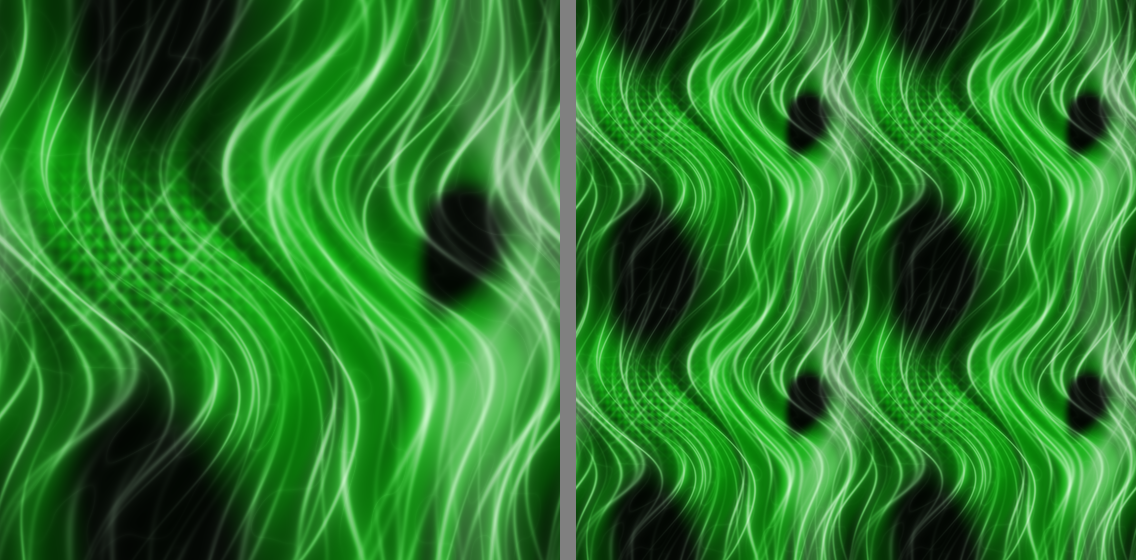
Left, the tile; right, the same tile 2 across and 2 down.
Give the GLSL for this background, as a WebGL 1 fragment shader.

```glsl
precision highp float;
// Tiling web of glowing green fibres that bend around dark hollows.
uniform vec2 u_resolution;

const float TAU = 6.2831853;

float hash(vec2 p) {
  return fract(sin(dot(p, vec2(127.1, 311.7))) * 43758.5453);
}

// Value noise that wraps after a whole number of cells
float noise(vec2 p, vec2 period) {
  vec2 i = floor(p), f = fract(p);
  f = f * f * (3.0 - 2.0 * f);
  vec2 a = mod(i, period), b = mod(i + 1.0, period);
  return mix(mix(hash(a), hash(vec2(b.x, a.y)), f.x),
             mix(hash(vec2(a.x, b.y)), hash(b), f.x), f.y);
}

// Soft blob that wraps around the canvas edges
float blob(vec2 p, vec2 centre, vec2 radius) {
  vec2 d = sin(0.5 * TAU * (p - centre)) / (0.5 * TAU * radius);
  return exp(-dot(d, d));
}

// Sideways shift of the fibres: upright at the ends, diagonal in the middle
float bend(float y) {
  return 0.1 * sin(TAU * y) - 0.035 * sin(2.0 * TAU * y);
}

// Fibres spaced across u and running along v: thin core plus wide glow
float strands(float u, float v, float count, float seed) {
  float cell = floor(u * count), sum = 0.0;
  for (int k = -1; k <= 1; k++) {
    float id = cell + float(k);
    vec2 key = vec2(mod(id, count), seed);
    float a = hash(key), b = hash(key + 17.3), c = hash(key + 41.9);
    float centre = id + 0.25 + 0.5 * a + 0.3 * sin(TAU * (v + b));
    float d = abs(u * count - centre) / count;
    float width = mix(0.003, 0.007, b);
    float wave = 0.5 + 0.5 * sin(TAU * (v * (1.0 + floor(a * 2.0)) + c));
    float fade = (0.2 + 0.8 * pow(wave, 1.5)) * (0.3 + 0.7 * c);
    sum += fade * (0.65 * exp(-d * d / (width * width)) + 0.35 * exp(-d / 0.014));
  }
  return sum;
}

void main() {
  vec2 p = gl_FragCoord.xy / u_resolution;

  // Curved coordinate that stays constant along a fibre
  float sway = 0.028 * sin(TAU * (p.x + p.y + 0.1))
             + 0.014 * sin(TAU * (2.0 * p.x - p.y + 0.35));
  float across = p.x - bend(p.y) + sway;

  // Large regions: hollows, woven patch and pale veil
  vec2 q = p + 0.09 * (vec2(noise(p * 5.0, vec2(5.0)),
                           noise(p * 5.0 + 2.0, vec2(5.0))) - 0.5);
  float hollow = blob(q, vec2(0.27, 0.02), vec2(0.19, 0.29));
  hollow = max(hollow, blob(q, vec2(0.82, 0.56), vec2(0.075, 0.11)));
  hollow = smoothstep(0.2, 0.7, hollow);
  float weave = blob(p, vec2(0.26, 0.55), vec2(0.17, 0.13));
  float arc = 0.5 - 0.5 * cos(TAU * (p.y - 0.06));
  float veilAcross = p.x - 0.84 - 0.14 * arc * arc;
  float veil = blob(vec2(veilAcross, 0.0), vec2(0.0), vec2(0.065, 1.0))
             * (0.35 + 0.65 * noise(vec2(veilAcross * 20.0, p.y * 3.0), vec2(20.0, 3.0)));

  // Fibre layers, each bent a little differently so that they cross
  float light = 0.0;
  for (int i = 0; i < 4; i++) {
    float n = float(i);
    float u = across + 0.018 * n * sin(TAU * (p.y + 0.29 * n));
    light += strands(u, p.y, 7.0 + 2.0 * n, 3.0 + n * 7.0);
  }
  light += 1.2 * veil * strands(veilAcross, p.y, 14.0, 51.0);
  light += 0.8 * weave * strands(p.x - p.y + 0.5 * sway, p.y, 21.0, 73.0);
  light += 0.5 * weave * strands(p.x + p.y + 0.5 * sway, p.y, 20.0, 87.0);

  // Faint hairs along thin contours of fine noise
  float contour = abs(noise(vec2(across * 22.0, p.y * 13.0), vec2(22.0, 13.0)) - 0.5);
  float hair = exp(-contour * 22.0) * noise(p * 9.0, vec2(9.0));

  // Green body streaked along the flow
  float streak = noise(vec2(across * 26.0, p.y * 3.0), vec2(26.0, 3.0));
  float patches = noise(vec2(across * 6.0, p.y * 4.0), vec2(6.0, 4.0));
  float body = (1.0 - 0.95 * hollow) * (0.2 + 0.55 * streak + 0.6 * patches);
  float knots = sin(TAU * 20.0 * (p.x + p.y + 0.5 * sway))
              * sin(TAU * 21.0 * (p.x - p.y + 0.5 * sway));
  body *= 1.0 + 0.35 * weave * knots;

  float glow = 1.25 * light * mix(1.0, 0.4, hollow) + 0.13 * hair;
  vec3 color = vec3(0.02, 0.53, 0.02) * body;
  color += vec3(0.36, 0.58, 0.36) * glow;
  color += vec3(0.07, -0.06, 0.08) * hollow * glow;
  color += vec3(0.42, 0.32, 0.42) * veil;
  color = mix(color, 1.0 - exp(-1.6 * color), smoothstep(0.5, 1.0, color.g));
  gl_FragColor = vec4(clamp(color, 0.0, 1.0), 1.0);
}
```
